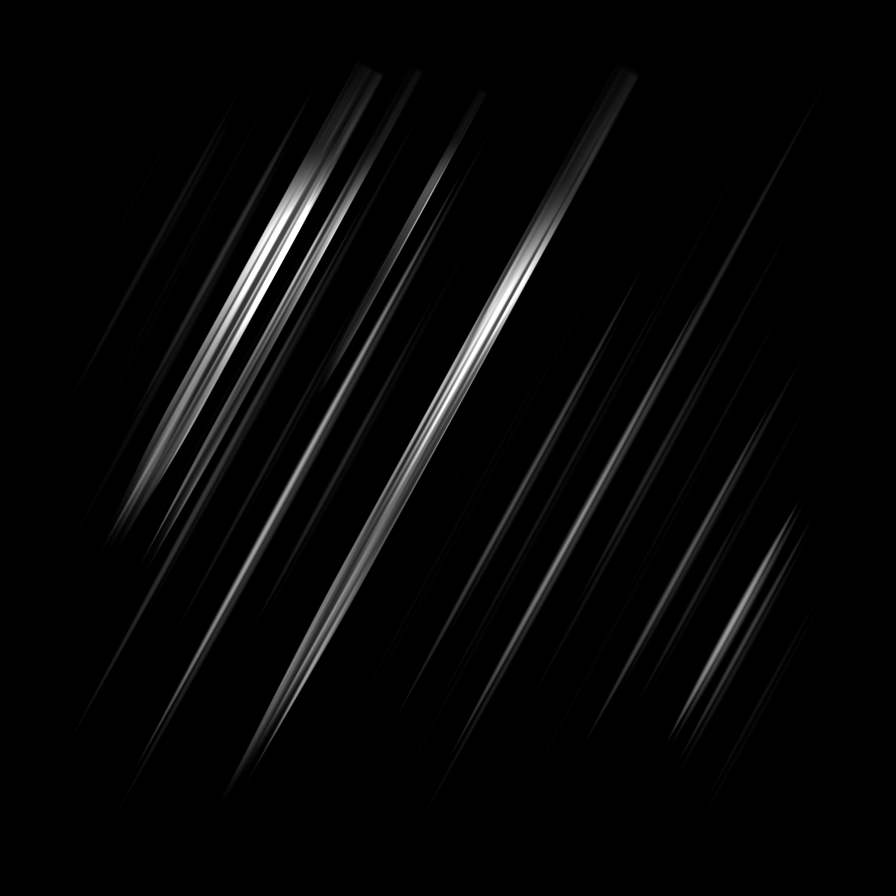
Reproduce this background procedurally as a three.js fragment shader.

```glsl
varying vec2 vUv;

#define DIRECTION vec2(0.4803, 0.8771)
#define MARGIN_LOW vec2(0.07, 0.06)
#define MARGIN_HIGH vec2(0.93, 0.926)
#define LANES 24
#define LANE_REACH 0.46
#define MAIN_LANE -0.026
#define COARSE_GRAIN 170.0
#define FINE_GRAIN 340.0
#define GRAIN_SHEAR 0.006
#define EDGE 0.0022

float hash(vec2 p) {
  vec3 q = fract(p.xyx * 0.1031);
  q += dot(q, q.yzx + 33.33);
  return fract((q.x + q.y) * q.z);
}

float noise(vec2 p) {
  vec2 cell = floor(p);
  vec2 f = fract(p);
  f = f * f * (3.0 - 2.0 * f);
  float low = mix(hash(cell), hash(cell + vec2(1.0, 0.0)), f.x);
  float high = mix(hash(cell + vec2(0.0, 1.0)), hash(cell + vec2(1.0)), f.x);
  return mix(low, high, f.y);
}

// Long fibres: fine across the streaks, slow along them
float fibres(vec2 q) {
  float coarse = noise(vec2((q.x + GRAIN_SHEAR * q.y) * COARSE_GRAIN, q.y * 2.5) + 90.0);
  float fine = noise(vec2((q.x - GRAIN_SHEAR * q.y) * FINE_GRAIN, q.y * 4.0) + 310.0);
  return 0.55 * coarse + 0.45 * fine;
}

// Where a lane enters and leaves the framed area, measured along it
vec2 laneSpan(float across) {
  vec2 offset = across * vec2(DIRECTION.y, -DIRECTION.x);
  vec2 enter = (MARGIN_LOW - 0.5 - offset) / DIRECTION;
  vec2 leave = (MARGIN_HIGH - 0.5 - offset) / DIRECTION;
  return vec2(max(enter.x, enter.y), min(leave.x, leave.y));
}

// Position along part of a lane, 0 at its lower end and 1 at its upper end
float along(vec2 q, float across, float from, float to) {
  vec2 span = laneSpan(across);
  float t = (q.y - span.x) / (span.y - span.x);
  return (t - from) / (to - from);
}

// Broad band of fibres with a hot upper part and a dim tip
float bundle(vec2 q, float grain, float across, float halfWidth, float from, float to) {
  float t = along(q, across, from, to);
  float ends = smoothstep(0.0, 0.01, t) * (1.0 - smoothstep(0.99, 1.0, t));
  float frayed = t + 0.14 * (grain - 0.5);
  float width = halfWidth * mix(0.55, 1.0, smoothstep(0.0, 0.35, t));
  float side = q.x - across;
  float body = 1.0 - smoothstep(width - EDGE, width, abs(side));

  float glow = smoothstep(0.06, 0.25, frayed);
  glow *= mix(0.62, 1.35, smoothstep(0.4, 0.68, t));
  glow *= mix(1.0, 0.14, smoothstep(0.68, 0.86, frayed));
  glow *= 1.0 - 0.6 * smoothstep(0.85, 1.0, t);
  float shade = mix(0.2, 1.15, smoothstep(0.2, 0.75, grain));
  shade *= mix(0.65, 1.15, smoothstep(-1.0, 0.8, side / halfWidth));
  return body * ends * glow * shade;
}

// Thin streak, pointed at both ends
float needle(vec2 q, float across, float width, float from, float to) {
  float t = clamp(along(q, across, from, to), 0.0, 1.0);
  float taper = 4.0 * t * (1.0 - t);
  float body = 1.0 - smoothstep(0.0, width * taper + 0.0008, abs(q.x - across));
  return body * taper;
}

void main() {
  // Rotated frame: x across the streaks, y along them
  vec2 p = vUv - 0.5;
  vec2 q = vec2(dot(p, vec2(DIRECTION.y, -DIRECTION.x)), dot(p, DIRECTION));
  float grain = fibres(q);

  // Broad bundles
  float light = bundle(q, grain, MAIN_LANE, 0.0155, 0.0, 1.0);
  light = max(light, bundle(q, grain, -0.279, 0.018, 0.07, 1.0));
  light = max(light, 0.75 * bundle(q, grain, -0.234, 0.009, 0.15, 1.0));
  light = max(light, 0.65 * bundle(q, grain, -0.157, 0.006, 0.53, 0.97));

  // Scattered needles, each lane holding a strand and a fainter twin
  float needleGrain = mix(0.55, 1.25, grain);
  for (int i = 0; i < 2 * LANES; i++) {
    float lane = floor(float(i) * 0.5);
    float twin = mod(float(i), 2.0);
    float jitter = hash(vec2(lane, 7.0));
    float place = (lane + 0.25 + 0.5 * jitter) / float(LANES);
    float across = mix(-LANE_REACH, LANE_REACH, place) + 0.006 * twin;
    float rank = fract(lane * 0.618);
    float gain = mix(0.04, 0.75, rank * rank) * mix(1.0, 0.4, twin);
    gain *= mix(0.35, 1.0, smoothstep(-0.3, -0.15, across));
    gain *= smoothstep(0.04, 0.09, abs(across - MAIN_LANE));
    float from = 0.4 * hash(vec2(lane, 19.0 + twin));
    float to = 1.0 - 0.35 * hash(vec2(lane, 43.0 + twin));
    float width = mix(0.0018, 0.0055, rank);
    light = max(light, gain * needleGrain * needle(q, across, width, from, to));
  }

  gl_FragColor = vec4(vec3(clamp(light, 0.0, 1.0)), 1.0);
}
```
